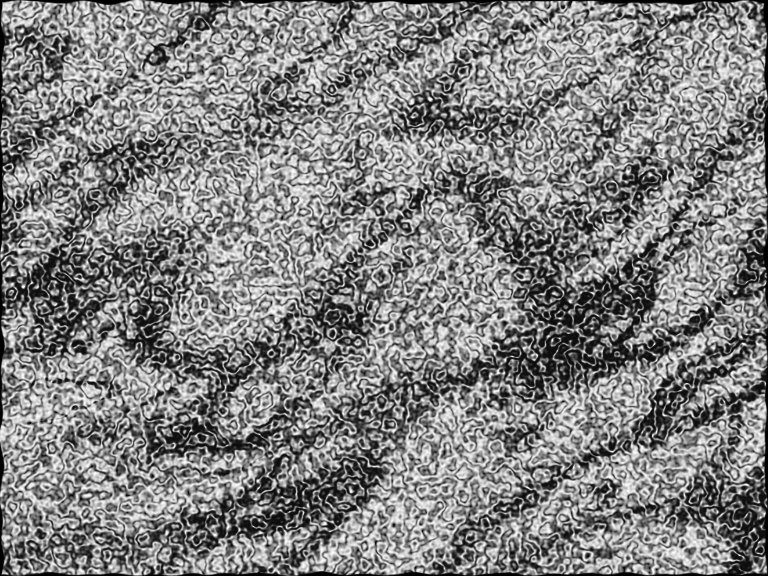
Write a WebGL 1 fragment shader that draws this texture.

```glsl
precision highp float;
// Grey, rock-like grain crossed by dark diagonal veins inside a ragged black rim.
// Grain: contour waves of gradient noise plus fine noise, supersampled.
// Veins: ridges of stretched, warped noise that bend the tone curve of the grain.

uniform vec2 u_resolution;

const float BLACK = 0.05;
const float WHITE = 0.98;

const float SWIRL_FREQ = 35.0;      // cells per canvas height
const float SWIRL_PHASE = 14.0;     // radians of wave per unit of noise
const float WORM_FREQ = 90.0;
const float WORM_PHASE = 5.0;
const float SPECK_FREQ = 160.0;
const float WAVE_GAIN = 0.68;
const float SPECK_GAIN = 0.8;

const float VEIN_ANGLE = 0.58;
const vec2 VEIN_FREQ = vec2(1.6, 6.5);      // along and across the veins
const vec2 VEINLET_FREQ = vec2(3.6, 14.0);
const float VEIN_WIDTH = 0.15;
const float VEINLET_WIDTH = 0.17;
const float LIGHT_CURVE = -0.66;    // log2 of gamma between veins
const float DARK_CURVE = 1.5;       // log2 of gamma inside veins
const float PATCH_GAIN = 0.55;

const float RIM_WIDTH = 0.0035;
const float RIM_RAGGED = 0.010;
const float RIM_FREQ = 19.0;

vec2 hashGradient(vec2 cell) {
  vec3 h = fract(vec3(cell.xyx) * vec3(0.1031, 0.1030, 0.0973));
  h += dot(h, h.yzx + 33.33);
  float angle = 6.28318 * fract((h.x + h.y) * h.z);
  return vec2(cos(angle), sin(angle));
}

float gradientNoise(vec2 p) {
  vec2 i = floor(p);
  vec2 f = p - i;
  vec2 w = f * f * f * (f * (f * 6.0 - 15.0) + 10.0);
  float a = dot(hashGradient(i), f);
  float b = dot(hashGradient(i + vec2(1.0, 0.0)), f - vec2(1.0, 0.0));
  float c = dot(hashGradient(i + vec2(0.0, 1.0)), f - vec2(0.0, 1.0));
  float d = dot(hashGradient(i + vec2(1.0, 1.0)), f - vec2(1.0, 1.0));
  return mix(mix(a, b, w.x), mix(c, d, w.x), w.y);
}

// Short curling stripes, centred on zero
float grain(vec2 p) {
  float phase = SWIRL_PHASE * gradientNoise(p * SWIRL_FREQ + 7.3)
              + WORM_PHASE * gradientNoise(p * WORM_FREQ + 51.7);
  float speck = gradientNoise(p * SPECK_FREQ + 23.1);
  return WAVE_GAIN * sin(phase) + SPECK_GAIN * speck;
}

float smoothGrain(vec2 p, float pixel) {
  float sum = 0.0;
  for (int y = 0; y < 2; y++) {
    for (int x = 0; x < 2; x++) {
      sum += grain(p + (vec2(float(x), float(y)) - 0.5) * 0.5 * pixel);
    }
  }
  return sum * 0.25;
}

float ridge(vec2 p, float width) {
  return 1.0 - smoothstep(0.15 * width, width, abs(gradientNoise(p)));
}

vec2 veinSpace(vec2 p) {
  float c = cos(VEIN_ANGLE);
  float s = sin(VEIN_ANGLE);
  vec2 q = vec2(c * p.x + s * p.y, c * p.y - s * p.x);
  q.y += 0.06 * gradientNoise(p * 2.7 + 3.4)
       + 0.025 * gradientNoise(p * 10.0 + 17.2)
       + 0.014 * gradientNoise(p * 38.0 + 29.6);
  return q;
}

// Darkness of the vein network, 0 to 1
float veins(vec2 p, vec2 q) {
  float swell = 1.0 + 1.3 * gradientNoise(q * vec2(3.0, 6.0) + 61.4);
  float major = ridge(q * VEIN_FREQ + vec2(11.3, 40.6), VEIN_WIDTH * swell);
  float minor = ridge(q * VEINLET_FREQ + vec2(33.8, 70.2), VEINLET_WIDTH * swell);
  float lowerRight = 0.25 * (p.x - p.y);
  float spread = smoothstep(-0.25, 0.4, gradientNoise(p * 2.6 + 81.5) + lowerRight);
  return max(major * (0.65 + 0.35 * spread), minor * spread);
}

// 1 inside the canvas, 0 in the uneven dark rim
float rimMask(vec2 p, vec2 size, float pixel) {
  vec2 inset = min(p, size - p);
  float edge = RIM_WIDTH + RIM_RAGGED * gradientNoise(p * RIM_FREQ + 5.9);
  return smoothstep(-pixel, pixel, min(inset.x, inset.y) - edge);
}

void main() {
  float pixel = 1.0 / u_resolution.y;
  vec2 p = gl_FragCoord.xy * pixel;
  vec2 q = veinSpace(p);

  float patches = gradientNoise(q * vec2(4.0, 9.0) + 45.1)
                + 0.7 * gradientNoise(p * 15.0 + 92.3);
  float curve = mix(LIGHT_CURVE, DARK_CURVE, veins(p, q)) + PATCH_GAIN * patches;
  float tone = clamp(0.5 + 0.5 * smoothGrain(p, pixel), 0.0, 1.0);
  float grey = mix(BLACK, WHITE, pow(tone, exp2(curve)));

  grey *= rimMask(p, u_resolution * pixel, pixel);
  gl_FragColor = vec4(vec3(grey), 1.0);
}
```
